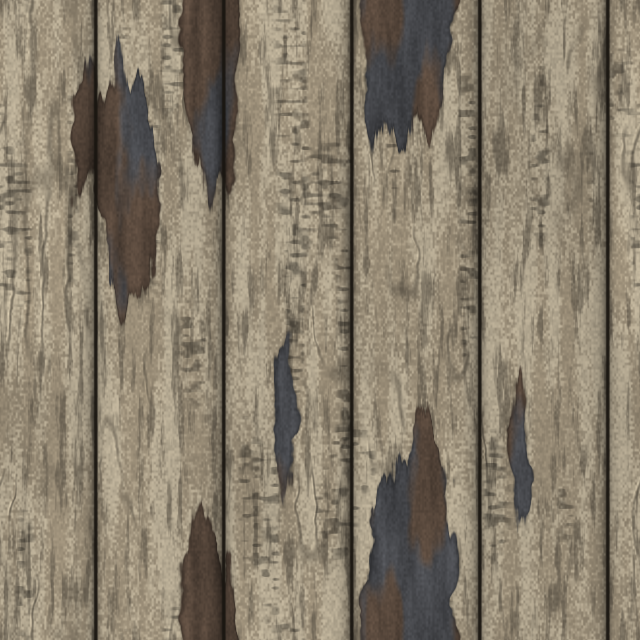
Write a WebGL 1 fragment shader that draws this texture.

```glsl
precision highp float;
uniform vec2 u_resolution;

#define PLANKS 5.0
#define SEAM_X 0.1497
#define SEAM_HALF 0.0026
#define CRACK_WIDTH 0.13
#define RAGGED_SIDE 0.035
#define RAGGED_END 0.17
#define WOOD_LIGHT vec3(0.70, 0.655, 0.565)
#define WOOD_MID vec3(0.60, 0.55, 0.465)
#define WOOD_DARK vec3(0.36, 0.33, 0.28)
#define BARE_GREY vec3(0.27, 0.275, 0.29)
#define BARE_BROWN vec3(0.33, 0.27, 0.225)
#define SEAM_COLOR vec3(0.10, 0.085, 0.065)

float hash(vec2 p) {
  vec3 q = fract(p.xyx * vec3(0.1031, 0.1030, 0.0973));
  q += dot(q, q.yzx + 33.33);
  return fract((q.x + q.y) * q.z);
}

// Value noise that wraps over the unit square
float noise(vec2 uv, vec2 cells) {
  vec2 p = uv * cells;
  vec2 i = floor(p);
  vec2 f = p - i;
  f = f * f * (3.0 - 2.0 * f);
  vec2 a = mod(i, cells);
  vec2 b = mod(i + 1.0, cells);
  return mix(mix(hash(a), hash(vec2(b.x, a.y)), f.x),
             mix(hash(vec2(a.x, b.y)), hash(b), f.x), f.y);
}

float fbm(vec2 uv, vec2 cells) {
  float sum = 0.0;
  float amp = 0.533;
  for (int i = 0; i < 4; i++) {
    sum += amp * noise(uv, cells);
    cells *= 2.0;
    amp *= 0.5;
  }
  return sum;
}

// Thin wandering splits, present only in weathered areas
float cracks(vec2 uv) {
  float bend = fbm(uv, vec2(14.0, 11.0));
  float field = noise(uv + vec2(0.035 * bend, 0.0), vec2(38.0, 7.0));
  float line = 1.0 - smoothstep(0.0, CRACK_WIDTH, abs(field - 0.5));
  return line * smoothstep(0.48, 0.66, fbm(uv, vec2(11.0, 5.0)));
}

// Signed extent of a leaning, rounded bare patch; wraps vertically
float barePatch(vec2 p, vec2 center, vec2 size, float lean, float power) {
  vec2 q = p - center;
  q.y = fract(q.y + 0.5) - 0.5;
  q.x -= lean * q.y;
  q = pow(abs(q) / size + 0.0001, vec2(power));
  return (pow(q.x + q.y, 1.0 / power) - 1.0) * size.x;
}

float bareExtent(vec2 uv) {
  vec2 p = uv;
  p.x += RAGGED_SIDE * (fbm(uv, vec2(12.0, 16.0)) - 0.5);
  p.y += RAGGED_END * (fbm(uv, vec2(64.0, 6.0)) - 0.5);
  float d = barePatch(p, vec2(0.198, 0.714), vec2(0.056, 0.21), -0.08, 1.6);
  d = min(d, barePatch(p, vec2(0.133, 0.785), vec2(0.020, 0.105), 0.05, 2.0));
  d = min(d, barePatch(p, vec2(0.328, 0.94), vec2(0.044, 0.24), -0.07, 2.0));
  d = min(d, barePatch(p, vec2(0.638, 0.02), vec2(0.070, 0.25), 0.05, 2.8));
  d = min(d, barePatch(p, vec2(0.662, 0.25), vec2(0.030, 0.085), 0.0, 2.0));
  d = min(d, barePatch(p, vec2(0.445, 0.362), vec2(0.018, 0.115), 0.03, 1.5));
  return min(d, barePatch(p, vec2(0.81, 0.29), vec2(0.018, 0.105), 0.05, 1.4));
}

void main() {
  vec2 uv = gl_FragCoord.xy / u_resolution;
  float px = 1.0 / min(u_resolution.x, u_resolution.y);

  // Plank layout, with the grain shifted along each plank
  float across = (uv.x - SEAM_X) * PLANKS;
  float id = mod(floor(across), PLANKS);
  float fromLeft = fract(across) / PLANKS;
  float fromRight = 1.0 / PLANKS - fromLeft;
  vec2 g = vec2(uv.x, uv.y + hash(vec2(id, 7.0)));

  // Weathered wood grain
  float streak = fbm(g, vec2(45.0, 5.0));
  float fine = fbm(g, vec2(110.0, 14.0));
  float speckle = noise(g, vec2(310.0, 230.0)) - 0.5;
  vec3 color = mix(WOOD_MID, WOOD_LIGHT, smoothstep(0.28, 0.66, streak + 0.3 * speckle));
  color = mix(color, WOOD_DARK, 0.65 * smoothstep(0.52, 0.78, fine));
  color *= 1.0 + 0.16 * speckle + 0.16 * (fbm(g, vec2(5.0, 4.0)) - 0.5);
  color *= 0.98 + 0.05 * hash(vec2(id, 3.0));

  // Raised cracks and short cross-grain marks
  float crack = cracks(g);
  float relief = crack - cracks(g + vec2(0.002, -0.002));
  color = mix(color, WOOD_DARK, 0.5 * crack) * (1.0 - 0.14 * relief);
  float band = smoothstep(0.62, 0.8, noise(g, vec2(26.0, 4.0)));
  color *= 1.0 - 0.32 * band * smoothstep(0.5, 0.85, noise(g, vec2(65.0, 150.0)));

  // Bare patches of grey and brown timber
  float d = bareExtent(uv);
  float rust = fbm(uv, vec2(18.0, 5.0)) + 0.22 * (1.0 - smoothstep(0.3, 0.48, uv.x));
  vec3 bare = mix(BARE_GREY, BARE_BROWN, smoothstep(0.48, 0.66, rust));
  bare *= 0.72 + 0.6 * fbm(uv, vec2(75.0, 8.0)) + 0.18 * speckle;
  bare *= 1.0 - 0.22 * smoothstep(-0.006, 0.0, d);
  color *= 1.0 - 0.15 * (1.0 - smoothstep(0.0, 0.004, d));
  color = mix(bare, color, smoothstep(-px, px, d));

  // Rounded plank edges and dark seams
  color *= 1.0 - 0.5 * exp(-fromLeft / 0.005);
  color *= 1.0 - 0.6 * exp(-fromRight / 0.009);
  float seam = 1.0 - smoothstep(SEAM_HALF - px, SEAM_HALF + px, min(fromLeft, fromRight));
  color = mix(color, SEAM_COLOR, 0.9 * seam);
  gl_FragColor = vec4(color, 1.0);
}
```
